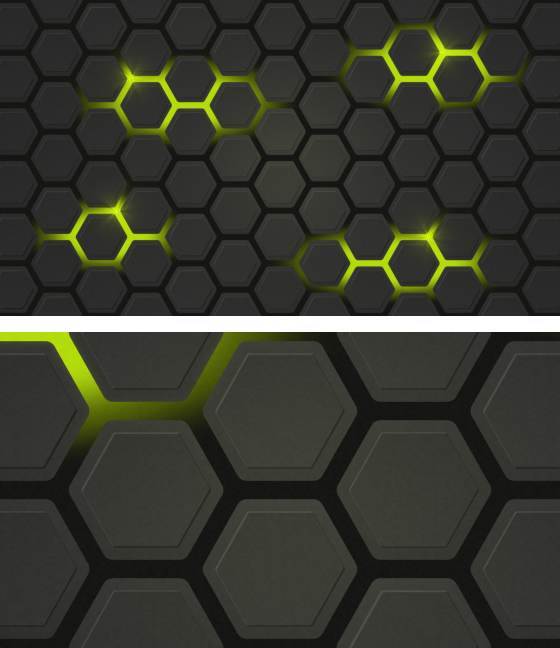
Top: the whole. Bottom: its middle third, enlarged.
This pattern is drawn by a Shadertoy shader. Its source:

```glsl
// Dark hexagonal plates on a staggered grid, six rows high, with rounded
// rims and bevelled inserts. Elliptical pools of lime light fill the gaps
// between plates, and each pool has one hot spark at a grid corner.

const float ROWS = 6.0;
const float STRETCH = 1.022;                 // narrows the columns slightly
const vec2 CELL = vec2(1.7320508, 1.0);      // period of one staggered pair

const vec3 GAP = vec3(0.085, 0.085, 0.078);
const vec3 PLATE = vec3(0.182, 0.182, 0.180);
const vec3 WARM = vec3(0.265, 0.270, 0.225);
const vec3 DIM_LIME = vec3(0.27, 0.32, 0.03);
const vec3 LIME = vec3(0.70, 0.86, 0.04);
const vec3 HOT = vec3(0.86, 0.98, 0.05);

// Pools of light: centre.xy, radii.zw; sparks: position (height = 1, x centred)
const vec4 POOLS[4] = vec4[4](
    vec4(-0.31, 0.68, 0.37, 0.155), vec4(0.477, 0.79, 0.34, 0.160),
    vec4(-0.54, 0.255, 0.27, 0.130), vec4(0.373, 0.17, 0.41, 0.135));
const vec2 SPARKS[4] = vec2[4](
    vec2(-0.471, 0.752), vec2(0.515, 0.835),
    vec2(-0.518, 0.331), vec2(0.470, 0.250));

float hash(vec2 p) {
    return fract(sin(dot(p, vec2(127.1, 311.7))) * 43758.5453);
}

float fill(float dist, float blur) {
    return 1.0 - smoothstep(-blur, blur, dist);
}

// Signed distance to a flat-topped hexagon with rounded corners
float roundedHex(vec2 p, float apothem, float corner) {
    const vec3 k = vec3(-0.8660254, 0.5, 0.5773503);
    float r = apothem - corner;
    p = abs(p);
    p -= 2.0 * min(dot(k.xy, p), 0.0) * k.xy;
    p -= vec2(clamp(p.x, -k.z * r, k.z * r), r);
    return length(p) * sign(p.y) - corner;
}

// Offset from the centre of the nearest cell
vec2 hexLocal(vec2 p) {
    vec2 a = mod(p + 0.5 * CELL, CELL) - 0.5 * CELL;
    vec2 b = mod(p, CELL) - 0.5 * CELL;
    return dot(a, a) < dot(b, b) ? a : b;
}

float poolLight(vec2 uv, vec4 pool) {
    float r = length((uv - pool.xy) / pool.zw);
    return 1.0 - smoothstep(0.15, 1.1, r);
}

// Soft halo with uneven rays
float sparkLight(vec2 d, float seed) {
    float r = length(d);
    float angle = atan(d.y, d.x);
    float rays = 0.5 + 0.3 * cos(angle * 7.0 + seed) + 0.2 * cos(angle * 12.0 - seed);
    return exp(-r * 42.0) * mix(0.55, 1.0, rays);
}

// Plate with a rim, a recessed insert and tapered bevel lines
vec3 plateColor(vec2 q, vec3 base, float variation, float blur) {
    vec2 shift = vec2(0.010, -0.011) * mix(0.6, 1.3, variation);
    float insert = fill(roundedHex(q, 0.365, 0.02), blur);
    float lower = fill(roundedHex(q - shift, 0.365, 0.02), blur);
    float upper = fill(roundedHex(q + shift, 0.365, 0.02), blur);
    vec3 col = base * (1.0 + 0.10 * q.y * (1.0 - 2.0 * insert));
    col *= 1.0 + 0.04 * (variation - 0.5);
    col += 0.085 * max(insert - lower, 0.0);
    col -= 0.075 * max(insert - upper, 0.0);
    return col;
}

void mainImage(out vec4 fragColor, in vec2 fragCoord) {
    vec2 uv = (fragCoord - vec2(0.5 * iResolution.x, 0.0)) / iResolution.y;
    float blur = 0.75 * ROWS / iResolution.y;

    // Staggered grid
    vec2 p = vec2(uv.x * STRETCH, uv.y) * ROWS - vec2(0.0, 0.5);
    vec2 q = hexLocal(p);
    float variation = hash(floor((p - q) * 2.0 + 0.5));

    // Ambient light, brightest near the middle
    vec2 m = uv - vec2(0.03, 0.50);
    vec3 base = mix(PLATE, WARM, 0.75 * exp(-dot(m, m) * 14.0));
    base *= 1.0 - 0.10 * smoothstep(0.45, 1.0, length(m));

    // Lime light
    float pool = 0.0;
    float spark = 0.0;
    for (int i = 0; i < 4; i++) {
        pool = max(pool, poolLight(uv, POOLS[i]));
        spark += sparkLight(uv - SPARKS[i], float(i) * 1.7);
    }

    // Plates over lit gaps
    float edge = roundedHex(q, 0.442, 0.07);
    vec3 gap = mix(GAP, DIM_LIME, smoothstep(0.0, 0.3, pool));
    gap = mix(gap, LIME, smoothstep(0.2, 0.85, pool));
    gap = mix(gap, HOT, clamp(spark * 1.8, 0.0, 1.0));
    vec3 plate = plateColor(q, base, variation, blur);
    plate += LIME * 0.10 * pool * exp(edge * 45.0);
    vec3 col = mix(gap, plate, fill(edge, blur));

    // Spark halo and fine grain
    col = mix(col, LIME, clamp(spark * 0.95, 0.0, 0.9));
    col = mix(col, HOT, smoothstep(0.42, 0.85, spark));
    col += 0.012 * (hash(floor(uv * 288.0)) - 0.5);
    fragColor = vec4(clamp(col, 0.0, 1.0), 1.0);
}
```
